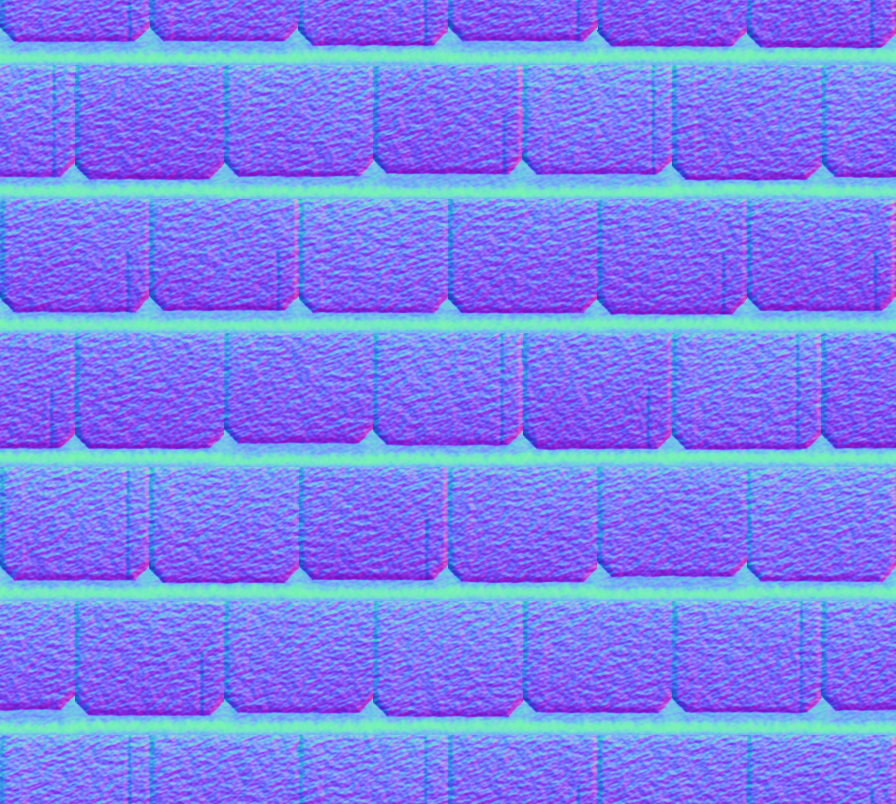
Give the GLSL for this texture map, as a Shadertoy shader.

```glsl
// Tangent-space normal map of staggered, chamfered roof shingles with leathery grain.

float hash(vec2 p) {
    vec3 q = fract(p.xyx * vec3(0.1031, 0.1030, 0.0973));
    q += dot(q, q.yzx + 33.33);
    return fract((q.x + q.y) * q.z);
}

vec2 randomDirection(vec2 cell) {
    float angle = 6.2832 * hash(cell + 57.0);
    return vec2(cos(angle), sin(angle));
}

float gradientNoise(vec2 p) {
    vec2 i = floor(p), f = p - i;
    vec2 u = f * f * f * (f * (f * 6.0 - 15.0) + 10.0);
    vec2 e = vec2(1.0, 0.0);
    float a = dot(randomDirection(i), f);
    float b = dot(randomDirection(i + e.xy), f - e.xy);
    float c = dot(randomDirection(i + e.yx), f - e.yx);
    float d = dot(randomDirection(i + e.xx), f - e.xx);
    return mix(mix(a, b, u.x), mix(c, d, u.x), u.y);
}

// Slanted creases plus finer pits
float grainHeight(vec2 p) {
    vec2 slanted = vec2(p.x + 0.4 * p.y, p.y - 0.35 * p.x);
    return gradientNoise(slanted * vec2(11.0, 25.0))
         + 0.5 * gradientNoise(slanted * vec2(27.0, 41.0) + 19.0);
}

vec2 grainSlope(vec2 p) {
    float h = grainHeight(p), e = 0.008;
    return vec2(h - grainHeight(p + vec2(e, 0.0)),
                h - grainHeight(p + vec2(0.0, e))) / e;
}

// Soft line of the given half width
float ridge(float x, float width) {
    return exp(-x * x / (width * width));
}

void mainImage(out vec4 fragColor, in vec2 fragCoord) {
    // One unit is one shingle width; six shingles across, six courses down
    float course = 0.8984;
    vec2 p = fragCoord / iResolution.xy * vec2(6.0, 6.0 * course);
    float wobble = gradientNoise(p * vec2(9.0, 7.0));
    float ragged = gradientNoise(p * vec2(22.0, 5.0) + 7.0);

    // Shingle cell: x is centred, t rises from the ledge under the shingle
    float y = p.y - 0.465;
    float row = floor(y / course);
    float t = y - row * course;
    float across = p.x - 0.5 * mod(row + 1.0, 2.0) + 0.006 * wobble;
    float column = floor(across);
    float x = across - column - 0.5;
    vec2 id = vec2(mod(column, 6.0), mod(row, 6.0)) + 3.0;
    float h1 = hash(id), h2 = hash(id + 17.0), h3 = hash(id + 31.0);

    // Lower outline with chamfered corners
    float bottom = 0.115 + 0.055 * h1 + 0.008 * wobble;
    float below = bottom - t;
    float corner = (abs(x) - 0.5 + below + 0.095) * 0.707;
    float edge = max(below, corner);
    float shingle = smoothstep(0.010, -0.010, edge);

    // Face curves from upward at the top to downward at the butt
    float rise = clamp((t - bottom) / (course - bottom), 0.0, 1.0);
    vec2 grain = grainSlope(p);
    vec2 face = vec2(0.03, mix(-0.40, 0.13, rise) + 0.20 * (h2 - 0.5));
    face.y += 0.12 * gradientNoise(p * 2.3) + 0.45 * exp((t - course) / 0.035);
    face += grain * 0.013;

    // Seams: blue left flank, pink right flank
    float left = ridge(x + 0.483, 0.018);
    face += left * vec2(-0.72, 0.14);
    face.x += ridge(x - 0.482, 0.014) * (0.12 + 0.65 * h3 * h3);

    // Overlapped strips on some shingles
    float strip = step(0.48, h3);
    float stripX = 0.34 + 0.04 * h1;
    float reach = smoothstep(0.0, 0.02, mix(0.55, 1.1, step(0.3, h2)) - rise);
    face.x -= strip * reach * 0.62 * ridge(x - stripX, 0.012);
    face.x += strip * reach * 0.20 * ridge(x - stripX + 0.025, 0.014);
    face.x += step(0.45, h2) * 0.20 * ridge(x + 0.34, 0.012);

    // Rounded butt and chamfers
    float chamfer = smoothstep(-0.012, 0.012, corner - below);
    vec2 outward = mix(vec2(0.0, -0.85), vec2(0.75 * sign(x), -0.5), chamfer);
    face += outward * smoothstep(-0.055, -0.005, edge);

    // Pale ledge and the bright lip of the course beneath
    float lipCentre = 0.060 - 0.022 * h1 + 0.022 * ragged;
    float notch = smoothstep(0.38, 0.5, abs(x));
    vec2 ledge = vec2(-0.08, 0.36 + 0.30 * notch) + grain * 0.006;
    float lip = ridge(t - lipCentre, 0.035);
    ledge.y += lip * (1.35 + 0.5 * ragged);
    ledge.y = mix(0.5, ledge.y, smoothstep(-0.01, 0.025, t));

    vec2 slope = mix(ledge, face, shingle);
    vec3 normal = normalize(vec3(slope, 1.0));
    fragColor = vec4(0.5 + 0.5 * normal - vec3(0.015, 0.0, 0.01), 1.0);
}
```
